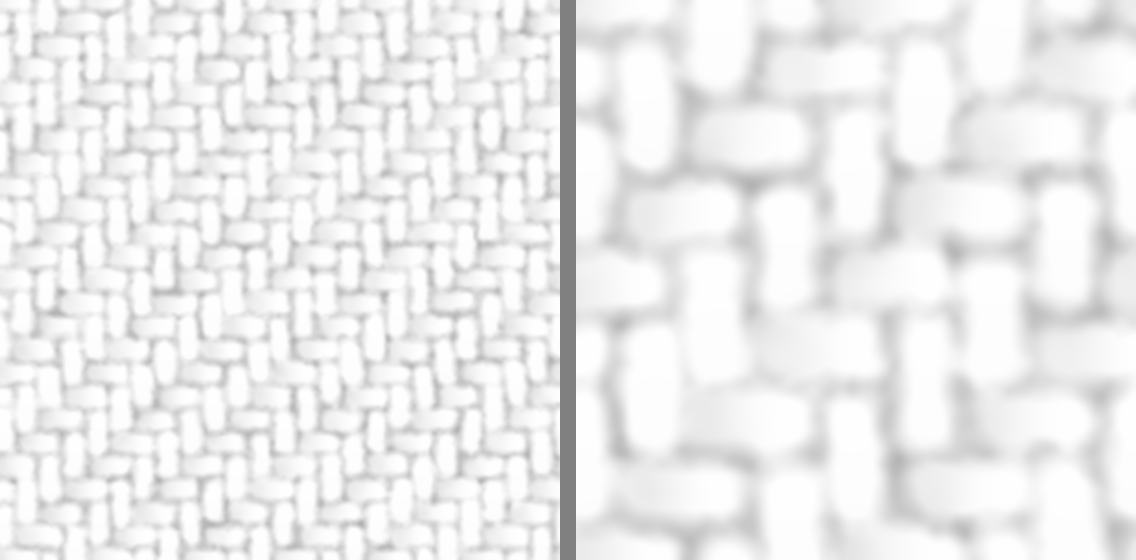
Left, the full canvas; right, a detail of the centre.
This texture is drawn by a Shadertoy shader. Its source:

```glsl
// A white 2/2 twill weave: 24 threads each way, every float passing over two
// crossing threads and stepping one thread up per column. Each float is a soft
// rounded box; their coverages combine over a grey ground seen in the gaps.

const float THREADS = 24.0;
const float TWILL = 4.0;                   // threads per weave repeat
const vec3 GAP_COLOR = vec3(0.755);
const vec3 YARN_COLOR = vec3(0.995);
const vec2 WARP_HALF_SIZE = vec2(0.40, 0.93);  // across, along the thread
const vec2 WEFT_HALF_SIZE = vec2(0.43, 0.89);

// Integer hash giving two values in 0..1
vec2 hash2(vec2 cell) {
    uvec2 v = uvec2(ivec2(cell) + 4096);
    v = v * 1664525u + 1013904223u;
    v.x += v.y * 1664525u;
    v.y += v.x * 1664525u;
    v ^= v >> 16u;
    v.x += v.y * 1664525u;
    v.y += v.x * 1664525u;
    v ^= v >> 16u;
    return vec2(v & 65535u) / 65535.0;
}

// Smooth value noise, two channels in -1..1
vec2 noise2(vec2 p) {
    vec2 i = floor(p), f = fract(p);
    f = f * f * (3.0 - 2.0 * f);
    vec2 low = mix(hash2(i), hash2(i + vec2(1, 0)), f.x);
    vec2 high = mix(hash2(i + vec2(0, 1)), hash2(i + vec2(1, 1)), f.x);
    return 2.0 * mix(low, high, f.y) - 1.0;
}

float roundedBox(vec2 p, vec2 halfSize, float radius) {
    vec2 d = abs(p) - halfSize + radius;
    return length(max(d, 0.0)) + min(max(d.x, d.y), 0.0) - radius;
}

// Coverage of the nearest float on one thread. p is (across, along);
// tailTone dims the float towards its lower end.
float floatCover(vec2 p, float thread, float phase, vec2 halfSize,
                 float fuzz, float tailTone, float seed) {
    float along = p.y - thread - phase;
    float repeat = floor(along / TWILL + 0.5);
    vec2 local = vec2(p.x - thread, along - repeat * TWILL);

    // Irregular position and size of each float
    vec2 id = vec2(thread, repeat) + seed;
    vec2 shift = (hash2(id) - 0.5) * vec2(0.07, 0.14);
    vec2 growth = (hash2(id + 57.0) - 0.5) * vec2(0.06, 0.14);

    float d = roundedBox(local - shift, halfSize + growth, 0.38) + fuzz;
    float tone = mix(tailTone, 1.0, smoothstep(-0.9, 0.45, local.y));
    return tone * (1.0 - smoothstep(-0.19, 0.29, d));
}

void mainImage(out vec4 fragColor, in vec2 fragCoord) {
    vec2 uv = fragCoord / iResolution.xy;

    // Thread coordinates, with a sideways drift low down and a gentle wobble
    vec2 p = uv * THREADS;
    p.x -= 0.17 * (1.0 - smoothstep(0.26, 0.42, uv.y));
    p += 0.05 * noise2(uv * 7.0) + 0.06 * noise2(p * 1.3 + 40.0);

    // Fibre irregularity along the edges
    float fuzz = 0.075 * noise2(p * 2.6 + 90.0).x + 0.03 * noise2(p * 5.0).y;

    // Uncovered share left by the three nearest threads in each direction
    vec2 nearest = floor(p + 0.5);
    float open = 1.0;
    for (int k = -1; k <= 1; k++) {
        vec2 thread = nearest + float(k);
        float warp = floatCover(p, thread.x, 1.5, WARP_HALF_SIZE,
                                fuzz, 0.98, 0.0);
        float weft = floatCover(p.yx, thread.y, 0.5, WEFT_HALF_SIZE,
                                fuzz + 0.02, 0.66, 300.0);
        open *= (1.0 - warp) * (1.0 - weft);
    }

    // Patchy depth of the gaps
    open *= 1.0 + 0.35 * noise2(p * 2.1 + 150.0).x;
    fragColor = vec4(mix(YARN_COLOR, GAP_COLOR, open), 1.0);
}
```
